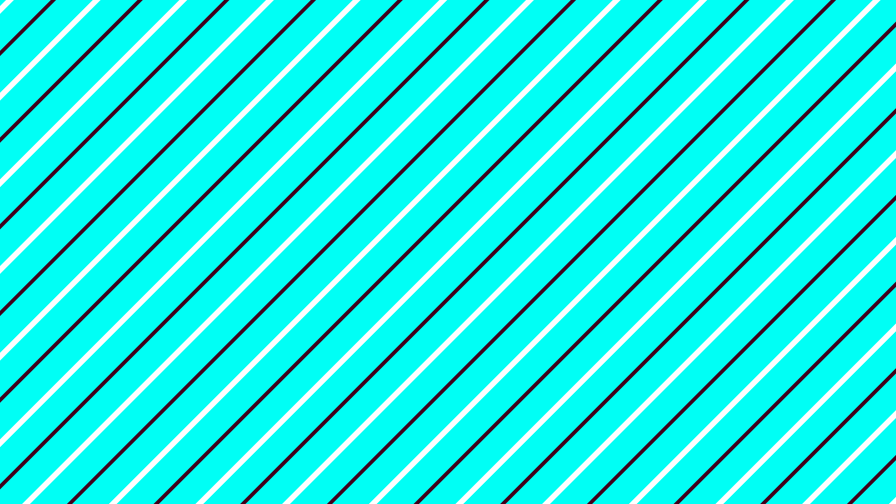
Give the GLSL for this pattern, as a Shadertoy shader.

```glsl
// Thin diagonal stripes, alternately dark maroon and white, on flat cyan.
// One coordinate across the stripes is repeated, and each stripe is the
// distance to its centre line, smoothed over one pixel.

// Lengths are in canvas heights, measured at right angles to the stripes.
const float SPACING     = 0.1216;  // from one dark stripe to the next
const float DARK_START  = 0.0750;  // first dark stripe from the top left corner
const float WHITE_SHIFT = 0.0606;  // from a dark stripe to the next white one
const float DARK_WIDTH  = 0.0074;
const float WHITE_WIDTH = 0.0110;
const vec2  ACROSS      = vec2(0.70711, -0.70711);  // towards the lower right

const vec3 CYAN   = vec3(0.0, 1.0, 0.96);
const vec3 MAROON = vec3(0.25, 0.0, 0.10);
const vec3 WHITE  = vec3(1.0);

// Distance to the nearest centre line of a repeating set of stripes
float lineDistance(float across, float start) {
    return abs(fract((across - start) / SPACING + 0.5) - 0.5) * SPACING;
}

// Coverage of a stripe, with an edge one pixel wide
float stripe(float across, float start, float width, float pixel) {
    float edge = lineDistance(across, start) - 0.5 * width;
    return clamp(0.5 - edge / pixel, 0.0, 1.0);
}

void mainImage(out vec4 fragColor, in vec2 fragCoord) {
    float pixel = 1.0 / iResolution.y;

    // Position from the top left corner, projected across the stripes
    vec2 p = fragCoord * pixel - vec2(0.0, 1.0);
    float across = dot(p, ACROSS);

    float white = stripe(across, DARK_START + WHITE_SHIFT, WHITE_WIDTH, pixel);
    float dark  = stripe(across, DARK_START, DARK_WIDTH, pixel);

    vec3 color = mix(CYAN, WHITE, white);
    color = mix(color, MAROON, dark);
    fragColor = vec4(color, 1.0);
}
```
